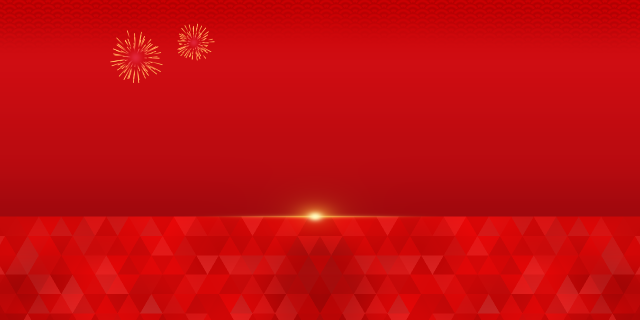
Give the GLSL for this background, as a WebGL 2 fragment shader.

```glsl
#version 300 es
precision highp float;
// Festive red backdrop: a vertical gradient with faint wave scales on top,
// two fireworks, and a mirrored band of triangles below a golden horizon flare.
// Lengths are in canvas heights; the triangles come from three line families.

uniform vec2 u_resolution;
out vec4 outColor;

#define HORIZON 0.323
#define MIDDLE 1.0
#define FLARE_POS vec2(0.985, 0.323)
#define ROW_HEIGHT 0.0605
#define TRIANGLE_WIDTH 0.0703
#define SCALE_RADIUS 0.030
#define SCALE_STRENGTH 0.13
#define RAY_WIDTH 0.0008
#define RAY_LAYERS 4
#define GOLD vec3(1.0, 0.72, 0.34)
#define PINK vec3(0.93, 0.22, 0.34)

float hash(vec3 p) {
    p = fract(p * vec3(0.1031, 0.1130, 0.0973));
    p += dot(p, p.yzx + 33.33);
    return fract((p.x + p.y) * p.z);
}

// Gradient noise, about -0.7 to 0.7
float corner(vec2 cell, vec2 offset) {
    float a = 6.2832 * hash(vec3(cell, 7.0));
    return dot(vec2(cos(a), sin(a)), offset);
}

float gradientNoise(vec2 p) {
    vec2 i = floor(p), f = fract(p), e = vec2(1.0, 0.0);
    vec2 s = f * f * f * (f * (f * 6.0 - 15.0) + 10.0);
    float low = mix(corner(i, f), corner(i + e, f - e), s.x);
    float high = mix(corner(i + e.yx, f - e.yx), corner(i + 1.0, f - 1.0), s.x);
    return mix(low, high, s.y);
}

// Overlapping scales with concentric rings; lower rows lie in front
float waveScales(vec2 p) {
    float spacing = 0.5 * SCALE_RADIUS;
    float firstRow = ceil((p.y - SCALE_RADIUS) / spacing);
    for (int k = 0; k < 4; k++) {
        float row = firstRow + float(k);
        float x = p.x / (2.0 * SCALE_RADIUS) + 0.5 * mod(row, 2.0);
        vec2 q = vec2((fract(x) - 0.5) * 2.0 * SCALE_RADIUS, p.y - row * spacing);
        float d = length(q) / SCALE_RADIUS;
        if (d < 1.0) return 0.5 + 0.5 * cos(d * 12.566);
    }
    return 0.0;
}

vec3 wall(vec2 p) {
    vec3 color = mix(vec3(0.62, 0.03, 0.05), vec3(0.72, 0.04, 0.06), smoothstep(0.29, 0.52, p.y));
    color = mix(color, vec3(0.815, 0.05, 0.07), smoothstep(0.42, 0.86, p.y));
    color = mix(color, vec3(0.80, 0.0, 0.01), smoothstep(0.80, 0.99, p.y));
    float fade = smoothstep(0.85, 1.01, p.y + 0.04 * abs(p.x - MIDDLE));
    return color * (1.0 - SCALE_STRENGTH * fade * waveScales(p));
}

vec3 triangles(vec2 p) {
    float u = abs(p.x - MIDDLE) / TRIANGLE_WIDTH;
    float v = (HORIZON - p.y) / ROW_HEIGHT;
    vec3 cell = floor(vec3(v, u - 0.5 * v + 0.5, u + 0.5 * v + 0.5));
    float tint = hash(cell + 31.0);
    float shade = hash(cell + 77.0);
    // Broad light: dim in the centre and towards the lower outer corners
    float side = abs(p.x - MIDDLE);
    float dim = 0.14 * exp(-side * side / 0.022) * smoothstep(0.0, 2.5, v);
    dim += 0.13 * smoothstep(0.65, 1.0, side) * smoothstep(0.3, 4.0, v);
    float broad = 0.10 * gradientNoise(vec2(side * 5.0, p.y * 8.0));
    vec3 color = vec3(0.875, 0.025, 0.025) * (1.0 - dim + broad - 0.13 * shade);
    float sheen = 0.17 * pow(tint, 4.0) * (0.75 + 0.25 * fract(v));
    return mix(color, vec3(1.0, 0.75, 0.72), sheen);
}

// Layers of thin, broken radial streaks around a pink heart
vec3 addFirework(vec3 color, vec2 p, float radius, float seed) {
    float r = length(p);
    if (r > 1.15 * radius) return color;
    float pixel = 1.0 / u_resolution.y;
    float turn = atan(p.y, p.x) / 6.2832 + 0.5;
    for (int k = 0; k < RAY_LAYERS; k++) {
        float layer = float(k), count = 15.0 + 4.0 * layer;
        float a = turn * count;
        vec3 id = vec3(floor(a), layer, seed);
        float offset = fract(a) - 0.5 - 0.5 * (hash(id + 5.0) - 0.5);
        float across = abs(offset) / count * 6.2832 * r;
        float end = radius * (0.45 + 0.18 * layer) * (0.75 + 0.32 * hash(id + 11.0));
        float start = end * (0.35 + 0.4 * hash(id + 19.0));
        float along = smoothstep(start, end, r) * (1.0 - smoothstep(end - 0.004, end, r));
        float ray = sqrt(along) * (1.0 - smoothstep(0.0, RAY_WIDTH + 0.7 * pixel, across));
        vec3 rayColor = mix(PINK, GOLD, smoothstep(0.1, 0.6, r / radius));
        color = mix(color, rayColor + 0.12 * hash(id), 0.8 * ray);
    }
    float heart = exp(-r * r / (0.04 * radius * radius));
    return mix(color, PINK, 0.6 * heart);
}

vec3 addFlare(vec3 color, vec2 p) {
    vec2 q = p - FLARE_POS;
    float d = length(q * vec2(0.85, 1.35));
    float above = mix(0.4, 1.0, smoothstep(-0.012, 0.004, q.y));
    float halo = above * (0.55 * exp(-d / 0.045) + 0.38 * exp(-d * d / 0.0022));
    float streak = exp(-abs(q.y) / 0.0035) * exp(-abs(q.x) / 0.19) * smoothstep(0.46, 0.15, abs(q.x));
    float core = exp(-dot(q * vec2(0.75, 1.2), q * vec2(0.75, 1.2)) / 0.00026);
    color = mix(color, vec3(0.96, 0.62, 0.20), halo);
    color = mix(color, vec3(1.0, 0.82, 0.34), 0.95 * streak);
    return mix(color, vec3(1.0, 0.97, 0.74), core);
}

void main() {
    vec2 p = gl_FragCoord.xy / u_resolution.y;
    p.x += MIDDLE - 0.5 * u_resolution.x / u_resolution.y;
    // Four samples per pixel smooth the triangle edges and the horizon
    vec3 color = vec3(0.0);
    for (int k = 0; k < 4; k++) {
        vec2 s = p + (vec2(k % 2, k / 2) - 0.5) * 0.5 / u_resolution.y;
        color += 0.25 * (s.y > HORIZON ? wall(s) : triangles(s));
    }
    color = addFirework(color, p - vec2(0.424, 0.820), 0.088, 3.0);
    color = addFirework(color, p - vec2(0.606, 0.867), 0.062, 41.0);
    outColor = vec4(clamp(addFlare(color, p), 0.0, 1.0), 1.0);
}
```
